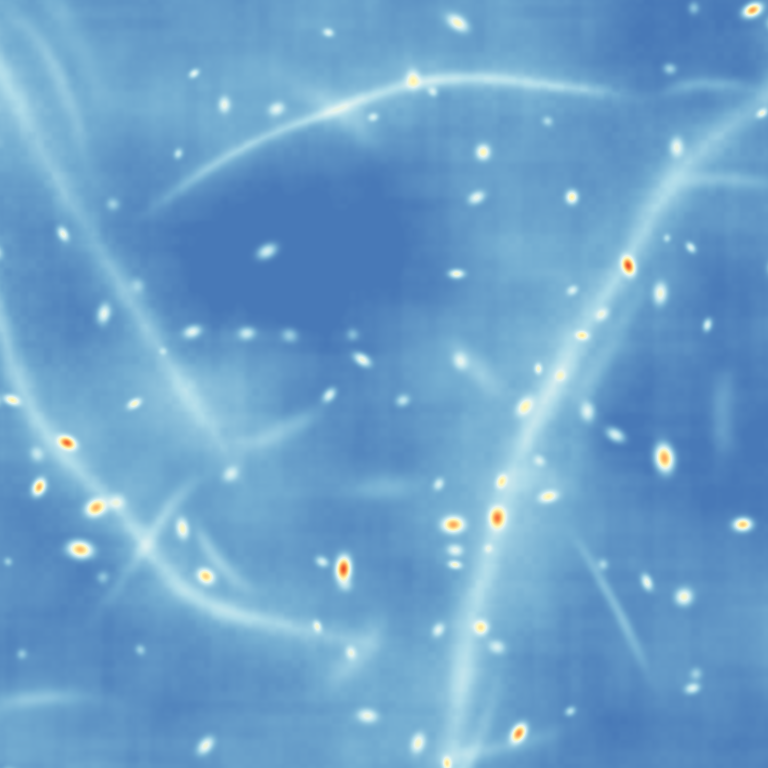
This background is drawn by a WebGL 1 fragment shader. Its source:

```glsl
precision highp float;
uniform vec2 u_resolution;

#define BASE_LEVEL 0.40
#define CLOUD_CONTRAST 1.9
#define GLOW_WIDTH 0.048
#define CORE_WIDTH 0.014
#define WISP_COUNT 18
#define DOT_CELLS 18.0
#define CLUSTER_CELLS 13.0
#define MESH_CELLS 96.0
#define MESH_CONTRAST 0.12

float hash(vec2 p) {
    vec3 q = fract(vec3(p.xyx) * 0.1031);
    q += dot(q, q.yzx + 33.33);
    return fract((q.x + q.y) * q.z);
}

vec2 hash2(vec2 p) {
    return vec2(hash(p + 17.3), hash(p + 71.9));
}

// Value noise; a larger inset gives flatter, blockier cells.
float noise(vec2 p, float inset) {
    vec2 i = floor(p);
    vec2 f = smoothstep(inset, 1.0 - inset, p - i);
    float low = mix(hash(i), hash(i + vec2(1.0, 0.0)), f.x);
    float high = mix(hash(i + vec2(0.0, 1.0)), hash(i + 1.0), f.x);
    return mix(low, high, f.y);
}

float fbm(vec2 p) {
    float sum = 0.0, amp = 0.5;
    for (int i = 0; i < 4; i++) {
        sum += amp * noise(p, 0.0);
        p = mat2(1.6, 1.2, -1.2, 1.6) * p + 9.7;
        amp *= 0.5;
    }
    return sum;
}

vec2 rotate(vec2 p, float angle) {
    float c = cos(angle), s = sin(angle);
    return vec2(c * p.x + s * p.y, c * p.y - s * p.x);
}

vec2 warp(vec2 p) {
    vec2 bend = vec2(noise(p * 6.0 + 3.1, 0.0), noise(p * 6.0 + 40.7, 0.0));
    return p + 0.035 * (bend - 0.5);
}

// Broad glow in x, bright core in y.
vec2 strand(float d, float width) {
    d = abs(d);
    float core = d / (CORE_WIDTH * width);
    return vec2(exp(-d / (GLOW_WIDTH * width)), exp(-core * core));
}

// The main strands, each a distance to a smooth curve.
vec2 web(vec2 p) {
    p = warp(p);
    float x = p.x, y = p.y;
    float slope = 1.04 * y;
    vec2 sum = strand((x - 0.595 - 0.52 * y * y) / sqrt(1.0 + slope * slope), 1.35);
    slope = 0.4 * y - 0.85;
    sum += strand((x - 0.62 + 0.85 * y - 0.2 * y * y) / sqrt(1.0 + slope * slope), 1.15)
        * vec2(1.0, 0.6) * smoothstep(0.33, 0.48, y);
    float fall = 0.45 * exp(-6.0 * x);
    sum += strand((y - 0.14 - fall) / sqrt(1.0 + 36.0 * fall * fall), 1.0)
        * (1.0 - smoothstep(0.36, 0.56, x));
    float arc = x - 0.64;
    slope = 1.8 * arc;
    sum += strand((y - 0.905 + 0.9 * arc * arc) / sqrt(1.0 + slope * slope), 0.6)
        * smoothstep(0.15, 0.35, x) * (1.0 - smoothstep(0.75, 0.88, x));
    return sum;
}

// Short, faint, slightly curved filaments.
float wisps(vec2 p) {
    float sum = 0.0;
    for (int i = 0; i < WISP_COUNT; i++) {
        vec2 id = vec2(float(i) * 3.7, 5.3);
        vec2 shape = hash2(id + 31.0);
        vec2 q = rotate(p - hash2(id), 6.283 * hash(id + 8.0));
        q.y += 3.0 * (shape.x - 0.5) * q.x * q.x;
        float across = q.y / mix(0.008, 0.02, shape.y);
        float along = 1.0 - smoothstep(0.02, 0.07 + 0.08 * shape.x, abs(q.x));
        sum += exp(-across * across) * along * mix(0.85, 0.45, shape.y);
    }
    return sum;
}

// Compact peaks on a jittered grid, denser along the web.
float peaks(vec2 p, float cells, vec2 chance, vec2 size, vec2 height, float seed) {
    float sum = 0.0;
    vec2 home = floor(p * cells);
    for (int j = -1; j <= 1; j++) {
        for (int i = -1; i <= 1; i++) {
            vec2 id = home + vec2(float(i), float(j));
            vec2 key = id + seed;
            vec2 center = (id + 0.1 + 0.8 * hash2(key)) / cells;
            float present = step(hash(key + 5.0), chance.x + chance.y * web(center).x);
            vec2 rnd = hash2(key + 113.0);
            vec2 q = rotate(p - center, 6.283 * hash(key + 57.0));
            q /= mix(size.x, size.y, rnd.x) * vec2(1.0 + 0.7 * rnd.y, 1.0);
            sum += present * mix(height.x, height.y, rnd.y) * exp(-dot(q, q));
        }
    }
    return sum;
}

// Blue through white and yellow to red, one stop per unit.
vec3 palette(float u) {
    vec3 c = mix(vec3(0.27, 0.46, 0.71), vec3(0.455, 0.68, 0.82), clamp(u, 0.0, 1.0));
    c = mix(c, vec3(0.67, 0.85, 0.91), clamp(u - 1.0, 0.0, 1.0));
    c = mix(c, vec3(0.88, 0.95, 0.95), clamp(u - 2.0, 0.0, 1.0));
    c = mix(c, vec3(1.0, 0.98, 0.75), clamp(u - 3.0, 0.0, 1.0));
    c = mix(c, vec3(0.99, 0.86, 0.55), clamp(u - 4.0, 0.0, 1.0));
    c = mix(c, vec3(0.99, 0.66, 0.36), clamp(u - 5.0, 0.0, 1.0));
    c = mix(c, vec3(0.95, 0.43, 0.22), clamp(u - 6.0, 0.0, 1.0));
    return mix(c, vec3(0.80, 0.20, 0.14), clamp(u - 7.0, 0.0, 1.0));
}

void main() {
    vec2 p = gl_FragCoord.xy / u_resolution;
    vec2 bent = warp(p);

    // Diffuse background and strands
    float cloud = fbm(bent * 4.5 + 2.0);
    float level = BASE_LEVEL + CLOUD_CONTRAST * (cloud - 0.47);
    vec2 threads = web(p);
    float patchy = noise(bent * 16.0 + 7.0, 0.0);
    level += threads.x * (0.6 + 0.4 * cloud) + threads.y * (0.25 + 0.9 * patchy);
    level += wisps(bent) * (0.5 + 0.8 * patchy);

    // Axis-aligned mesh texture
    float mesh = noise(p * MESH_CELLS, 0.25) - 0.5;
    float streaks = noise(p * vec2(64.0, 7.0), 0.2) + noise(p * vec2(7.0, 64.0), 0.2) - 1.0;
    level += MESH_CONTRAST * (mesh * (0.5 + threads.x) + streaks);
    level = max(level, 0.06);

    // Small pale dots and hot clusters
    level += peaks(p, DOT_CELLS, vec2(0.17, 0.25), vec2(0.0045, 0.0085), vec2(1.0, 3.2), 11.0);
    level += peaks(p, CLUSTER_CELLS, vec2(0.03, 0.26), vec2(0.007, 0.011), vec2(2.8, 6.8), 211.0);
    gl_FragColor = vec4(palette(level), 1.0);
}
```
